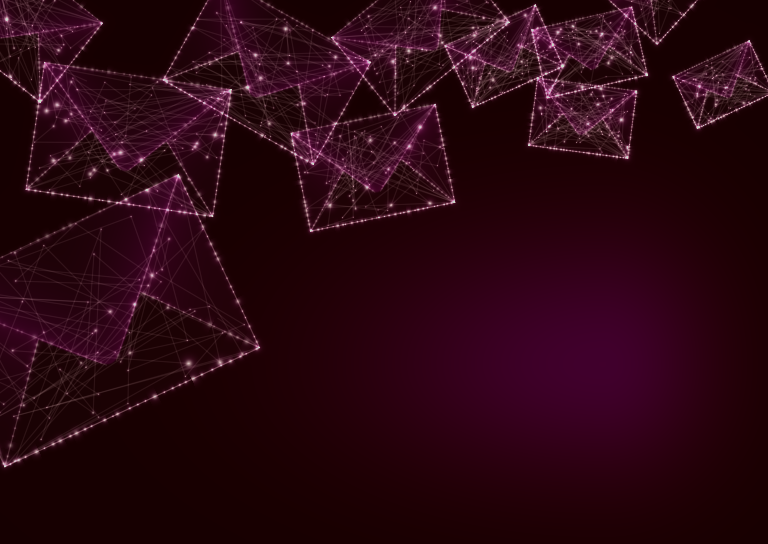
This background is drawn by a Shadertoy shader. Its source:

```glsl
// Translucent envelopes woven from glowing threads, drifting over a dark wine and violet backdrop.

const float HEIGHT = 0.68;  // envelope height relative to its width
const vec3 SPARK = vec3(0.52, 0.60, 0.50);
const vec3 HALO = vec3(0.15, 0.05, 0.13);
const vec3 THREAD = vec3(0.50, 0.45, 0.45);

// Each envelope: lower left corner, then the vector along its lower edge
const vec4 ENVELOPES[11] = vec4[11](
    vec4(0.009, 0.142, 0.468, 0.219), vec4(0.048, 0.652, 0.343, -0.050),
    vec4(0.300, 0.853, 0.276, -0.155), vec4(0.571, 0.575, 0.265, 0.053),
    vec4(0.726, 0.788, 0.210, 0.171), vec4(0.869, 0.803, 0.166, 0.075),
    vec4(1.006, 0.820, 0.184, 0.042), vec4(0.972, 0.733, 0.182, -0.024),
    vec4(1.282, 0.764, 0.140, 0.066), vec4(1.208, 0.919, 0.138, 0.151),
    vec4(-0.140, 0.980, 0.214, -0.168));

vec2 hash2(vec2 p) {
    vec3 h = fract(p.xyx * vec3(0.1031, 0.1030, 0.0973));
    h += dot(h, h.yzx + 33.33);
    return fract((h.xx + h.yz) * h.zy);
}

// Thin line whose brightness is kept when it is narrower than a pixel
float hairline(float d, float width) {
    float w = max(width, 1.2 / iResolution.y);
    return width / w * (1.0 - smoothstep(0.0, w, d));
}

// x: distance to the segment, y: position along it from 0 to 1
vec2 segment(vec2 p, vec2 a, vec2 b) {
    vec2 ab = b - a;
    float t = clamp(dot(p - a, ab) / dot(ab, ab), 0.0, 1.0);
    return vec2(length(p - a - ab * t), t);
}

vec3 spark(float d, float r) {
    float k = d * d / (r * r);
    return SPARK * exp(-k) + HALO * exp(-k / 6.0);
}

// Faint seam with uneven beads scattered along it
vec3 seam(vec2 q, vec2 a, vec2 b, float scale, float seed) {
    vec2 s = segment(q, a, b);
    float d = s.x * scale;
    float count = ceil(length(b - a) * 30.0);
    float cell = min(floor(s.y * count), count - 1.0);
    vec2 rnd = hash2(vec2(cell * 7.3 + 3.0, seed * 3.1));
    vec2 bead = mix(a, b, (cell + 0.2 + 0.6 * rnd.x) / count);
    float r = (0.0011 + 0.0026 * rnd.y * rnd.y) * (0.6 + 1.2 * scale);
    return THREAD * 0.6 * hairline(d, 0.0020) + HALO * 0.35 * exp(-d / 0.004)
        + 0.8 * spark(length(q - bead) * scale, r);
}

vec3 envelope(vec2 p, vec4 place, float seed) {
    vec2 along = place.zw, d = p - place.xy;
    float scale = length(along);
    vec2 q = vec2(dot(d, along), dot(d, vec2(-along.y, along.x))) / (scale * scale);
    vec2 size = vec2(1.0, HEIGHT);
    vec2 outside = abs(q - size * 0.5) - size * 0.5;
    float border = max(outside.x, outside.y) * scale;
    if (border > 0.03) return vec3(0.0);

    // Paper: tinted flap and side pockets, nearly clear front
    float px = 1.0 / iResolution.y;
    float inside = 1.0 - smoothstep(-px, px, border);
    vec2 m = vec2(abs(q.x - 0.5), q.y);
    float flap = (q.y - 0.14 - 1.08 * sqrt(m.x * m.x + 0.0009)) / 1.47;
    float pocket = (q.y - 1.2 * (0.5 - m.x)) / 1.56;
    float flapMask = smoothstep(-px, px, flap * scale);
    float pocketMask = smoothstep(-px, px, pocket * scale) * (1.0 - flapMask);
    vec3 col = vec3(0.012, 0.006, 0.012);
    col += vec3(0.12, 0.004, 0.115) * flapMask * exp(-max(flap, 0.0) * 7.0);
    col += vec3(0.11, 0.004, 0.10) * pocketMask * exp(min(flap, 0.0) * 6.0);

    // Web of threads, some gathered at the corners, with sparks at the knots
    vec2 knot = hash2(vec2(seed, 91.0)) * size;
    for (float i = 0.0; i < 84.0; i++) {
        vec2 rnd = hash2(vec2(i * 17.3 + 7.0, seed * 53.1 + 2.0));
        vec2 next = (mod(i, 8.0) < 0.5 ? round(rnd) : rnd) * size;
        col += THREAD * 0.25 * hairline(segment(q, knot, next).x * scale, 0.0013);
        float bright = pow(hash2(rnd * 70.0 + i).x, 5.0);
        float r = (0.0012 + 0.0042 * bright) * (0.5 + 1.1 * scale);
        col += (0.5 + 0.5 * bright) * spark(length(q - next) * scale, r);
        knot = next;
    }
    col *= inside;

    // Outline, folds and flap edge, mirrored about the middle
    float side = seed * 11.0 + (q.x < 0.5 ? 0.0 : 5.0);
    col += seam(m, vec2(0.0), vec2(0.5, 0.0), scale, side);
    col += 0.8 * seam(m, vec2(0.5, 0.0), vec2(0.5, HEIGHT), scale, side + 1.0);
    col += 0.5 * seam(m, vec2(0.0, HEIGHT), vec2(0.5, HEIGHT), scale, side + 2.0);
    col += 0.55 * seam(m, vec2(0.5, 0.0), vec2(0.2, 0.36), scale, side + 3.0);
    col += 0.4 * seam(m, vec2(0.02, 0.175), vec2(0.5, HEIGHT), scale, side + 4.0);
    return col;
}

void mainImage(out vec4 fragColor, in vec2 fragCoord) {
    vec2 p = fragCoord / iResolution.y;

    // Backdrop: lopsided violet glow fading into dark red
    vec2 g = p - vec2(1.11, 0.33);
    g /= vec2(g.x < 0.0 ? 0.53 : 0.25, g.y > 0.0 ? 0.30 : 0.26);
    float glow = exp(-1.2 * dot(g, g));
    vec3 col = vec3(0.088, 0.0, 0.002) + vec3(0.165 * glow, 0.0, 0.172 * pow(glow, 1.5));

    for (int i = 0; i < 11; i++) col += envelope(p, ENVELOPES[i], float(i) + 1.0);
    fragColor = vec4(min(col, vec3(0.80, 0.86, 0.78)), 1.0);
}
```
